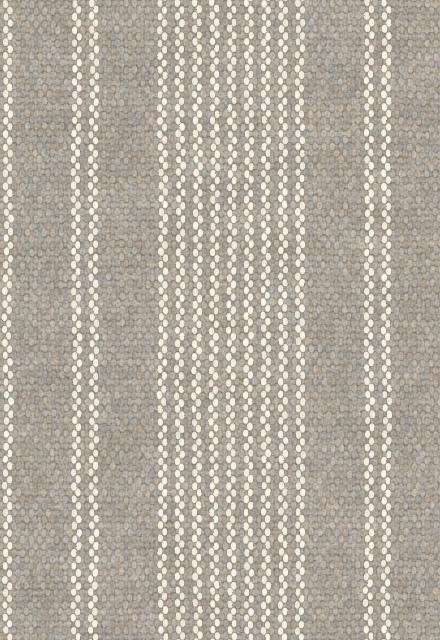
Reproduce this texture procedurally as a WebGL 2 fragment shader.

```glsl
#version 300 es
precision highp float;
// Heathered grey woven wool with cream warp stripes: nine in the middle, pairs at the sides.
uniform vec2 u_resolution;
out vec4 fragColor;

float hash(vec2 p) {
    vec3 q = fract(vec3(p.xyx) * vec3(0.1031, 0.1030, 0.0973));
    q += dot(q, q.yzx + 33.33);
    return fract((q.x + q.y) * q.z);
}

vec2 gradient(vec2 p) {
    float angle = 6.2832 * hash(p);
    return vec2(cos(angle), sin(angle));
}

// Gradient noise, roughly -0.7 to 0.7
float noise(vec2 p) {
    vec2 i = floor(p), f = p - i;
    vec2 w = f * f * f * (f * (f * 6.0 - 15.0) + 10.0);
    vec2 e = vec2(1.0, 0.0);
    float low = mix(dot(gradient(i), f), dot(gradient(i + e.xy), f - e.xy), w.x);
    float high = mix(dot(gradient(i + e.yx), f - e.yx), dot(gradient(i + e.xx), f - e.xx), w.x);
    return mix(low, high, w.y);
}

// Cream threads lie in twos, one stripe for every four threads, in chosen bands only
bool isCream(float thread) {
    float stripe = abs(floor((thread + 1.0) / 4.0));
    bool inBand = stripe < 4.5 || abs(stripe - 8.5) < 1.0 || stripe == 13.0;
    return inBand && mod(thread + 1.0, 4.0) < 2.0;
}

void main() {
    vec2 uv = gl_FragCoord.xy / u_resolution.y;
    vec2 weave = vec2((uv.x - 0.3616) * 148.8, uv.y * 98.0);

    // Uneven tension in the yarns
    weave.x += 0.55 * noise(uv * vec2(5.0, 7.0)) + 0.16 * noise(uv * vec2(30.0, 60.0) + 7.0);
    weave.y += 0.5 * noise(uv * vec2(8.0, 5.0) + 31.0);

    vec3 shadow = vec3(0.545, 0.52, 0.48);
    vec3 grey = vec3(0.685, 0.655, 0.61);
    vec3 cream = vec3(0.965, 0.94, 0.88);

    // Nearest visible yarn: tall warp floats alternate with small weft floats
    vec2 cell = floor(weave);
    float nearest = 9.0;
    vec2 yarn = cell;
    bool warpOnTop = true;
    for (int y = -1; y <= 1; y++) {
        for (int x = -1; x <= 1; x++) {
            vec2 id = cell + vec2(x, y);
            bool warp = mod(id.x + id.y, 2.0) < 0.5;
            vec2 jitter = 0.16 * (vec2(hash(id + 200.0), hash(id + 431.0)) - 0.5);
            vec2 size = warp ? vec2(0.69, 0.64) : vec2(0.5, 0.36);
            size *= 0.93 + 0.14 * hash(id + 317.0);
            float d = length((weave - id - 0.5 - jitter) / size);
            if (d < nearest) {
                nearest = d;
                yarn = id;
                warpOnTop = warp;
            }
        }
    }

    // Yarn colour, with wool-mix tints on the grey
    bool creamFloat = warpOnTop && isCream(yarn.x);
    vec3 color = grey;
    if (creamFloat) {
        color = cream * (0.96 + 0.06 * hash(yarn + 91.0));
    } else {
        color *= (warpOnTop ? 0.95 : 0.91) + 0.13 * hash(yarn + 53.0);
        color += vec3(0.035, 0.0, -0.035) * (hash(yarn + 77.0) - 0.5);
    }
    color = mix(shadow, color, 1.0 - smoothstep(0.68, 1.2, nearest));

    // Fine fibres and soft, wide blotches
    float fibre = noise(uv * vec2(300.0, 170.0)) + 0.6 * noise(uv * vec2(190.0, 330.0) + 19.0);
    float blotch = noise(uv * vec2(9.0, 14.0) + 3.0) + 0.6 * noise(uv * vec2(4.0, 45.0) + 11.0);
    float wear = creamFloat ? 0.3 : 1.0;
    color += wear * (0.11 * fibre + 0.035 * blotch);
    color += wear * vec3(0.03, 0.0, -0.03) * noise(uv * 75.0 + 61.0);

    fragColor = vec4(clamp(color, 0.0, 1.0), 1.0);
}
```
